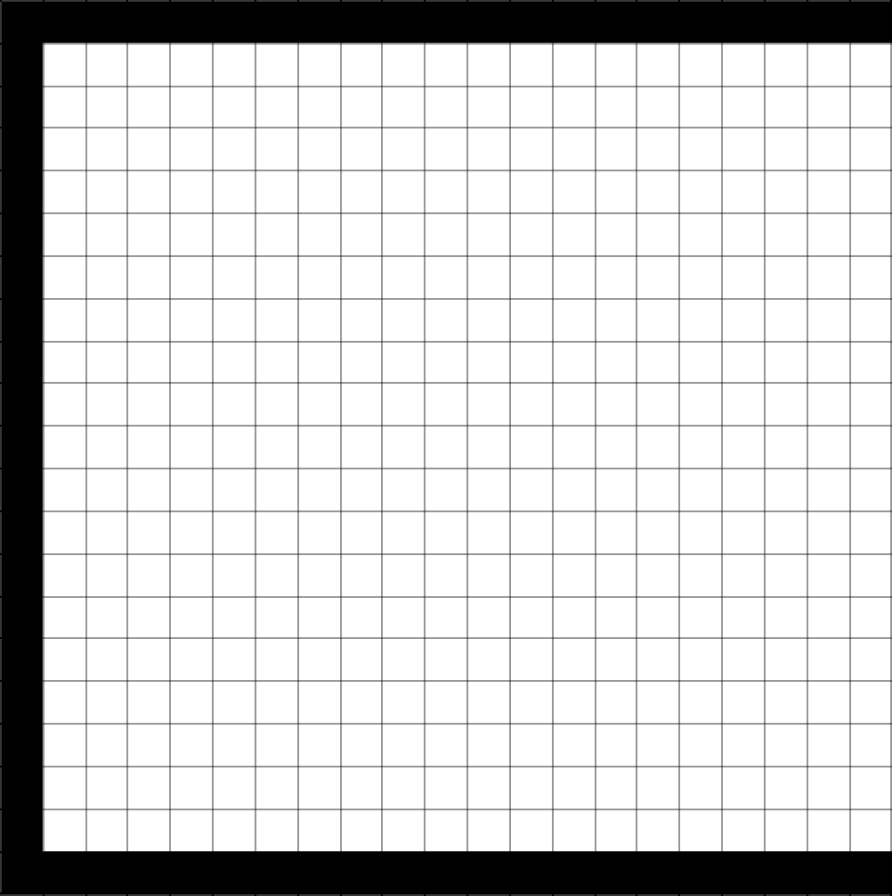
A WebGL 2 fragment shader for this pattern:

```glsl
#version 300 es
precision highp float;
// Square grid of thin grey lines on white, framed in black on three sides.

uniform vec2 u_resolution;
out vec4 fragColor;

// Lengths are in lattice units; the canvas spans LATTICE units.
const vec2 LATTICE = vec2(501.0, 502.0);
const float CELL = 24.0;          // usual cell size
const float SHORT_EVERY = 6.0;    // one cell in six is a unit shorter
const float LINE_WIDTH = 1.0;
const float LINE_OPACITY = 0.41;
const float LAST_ROW = 20.0;      // index of the row filled by the lower bar
const float RIM_WIDTH = 1.0;

const vec3 PAPER = vec3(1.0);
const vec3 INK = vec3(0.0);
const vec3 RIM = vec3(0.22);

// Start of the line with index k, snapped to whole units.
vec2 lineStart(vec2 k) {
    return CELL * k - floor(k / SHORT_EVERY + 0.5);
}

// Box-filtered coverage of the interval a..b, per axis.
vec2 coverage(vec2 p, vec2 a, vec2 b, vec2 pixel) {
    vec2 overlap = min(p + 0.5 * pixel, b) - max(p - 0.5 * pixel, a);
    return clamp(overlap / pixel, 0.0, 1.0);
}

void main() {
    // Lattice position, measured from the upper left.
    vec2 uv = gl_FragCoord.xy / u_resolution;
    vec2 p = vec2(uv.x, 1.0 - uv.y) * LATTICE;
    vec2 pixel = LATTICE / u_resolution;

    // Nearest grid line on each axis.
    float meanCell = CELL - 1.0 / SHORT_EVERY;
    vec2 start = lineStart(round((p - 0.5 * LINE_WIDTH) / meanCell));
    vec2 lines = coverage(p, start, start + LINE_WIDTH, pixel);

    // Translucent strokes darken where they cross.
    vec2 light = 1.0 - LINE_OPACITY * lines;
    vec3 color = mix(INK, PAPER, light.x * light.y);

    // Black frame: left column, top row and bottom row.
    vec2 firstBar = coverage(p, vec2(-CELL), vec2(CELL), pixel);
    float lowerStart = lineStart(vec2(LAST_ROW)).y;
    float lowerBar = coverage(p, vec2(lowerStart), LATTICE + CELL, pixel).y;
    float frame = max(max(firstBar.x, firstBar.y), lowerBar);
    color = mix(color, INK, frame);

    // Faint outer rim, notched at each grid line.
    vec2 rim = coverage(p, vec2(0.0), vec2(RIM_WIDTH), pixel);
    float lowerRim = coverage(p, LATTICE - RIM_WIDTH, LATTICE, pixel).y;
    vec2 glow = vec2(rim.x, max(rim.y, lowerRim)) * (1.0 - lines.yx);
    color = mix(color, RIM, max(glow.x, glow.y));

    fragColor = vec4(color, 1.0);
}
```
